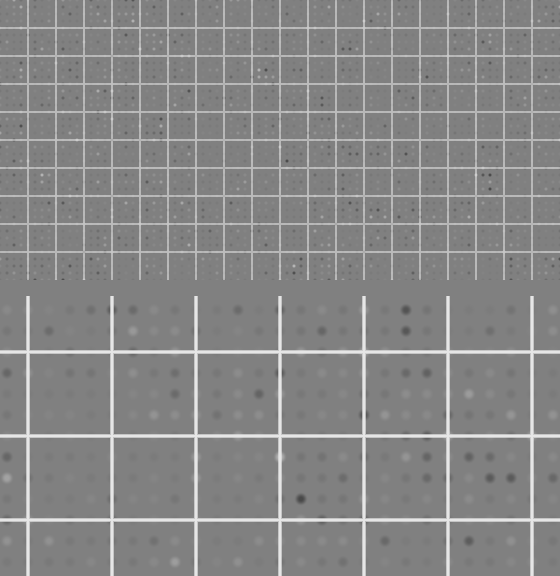
Top: the whole. Bottom: its middle third, enlarged.
Write a Shadertoy shader that draws this pattern.

```glsl
// Grey sheet ruled by thin pale lines into 20 by 10 square cells.
// Each cell holds a quarter-spaced lattice of soft specks, whose tone is
// hashed per speck and whose contrast is hashed per cell.

float hash(vec2 p) {
    p = fract(p * vec2(0.1731, 0.2387));
    p += dot(p, p.yx + 19.19);
    return fract((p.x + p.y) * p.x * 37.0);
}

// Signed tone of the nearest speck; positions are in cells
float speckTone(vec2 uv) {
    vec2 id = round(uv * 4.0);
    float radius = length(uv - id * 0.25);
    float spot = 1.0 - smoothstep(0.015, 0.085, radius);

    float strength = hash(id + 7.0);
    float contrast = mix(0.35, 1.1, hash(floor(id / 4.0) + 53.0));
    float tone = 0.035 + 0.17 * pow(strength, 5.0);
    float polarity = hash(id + 131.0) < 0.58 ? -1.0 : 1.0;
    return polarity * tone * contrast * spot;
}

// Exact pixel coverage of the rules at whole cell positions
vec2 ruleCoverage(vec2 uv, float pixel) {
    const float halfWidth = 0.02;
    vec2 d = uv - round(uv);
    vec2 overlap = min(d + 0.5 * pixel, halfWidth) - max(d - 0.5 * pixel, -halfWidth);
    return clamp(overlap / pixel, 0.0, 1.0);
}

void mainImage(out vec4 fragColor, in vec2 fragCoord) {
    float pixel = 10.0 / iResolution.y;
    vec2 uv = fragCoord * pixel;
    vec2 size = iResolution.xy * pixel;

    // Ground with specks
    float grey = 0.502 + speckTone(uv);

    // Inner rules only; the outer border stays open
    vec2 inner = step(0.5, uv) * step(uv, size - 0.5);
    vec2 rule = ruleCoverage(uv, pixel) * inner;
    grey = mix(grey, 0.9, max(rule.x, rule.y));

    fragColor = vec4(vec3(grey), 1.0);
}
```
